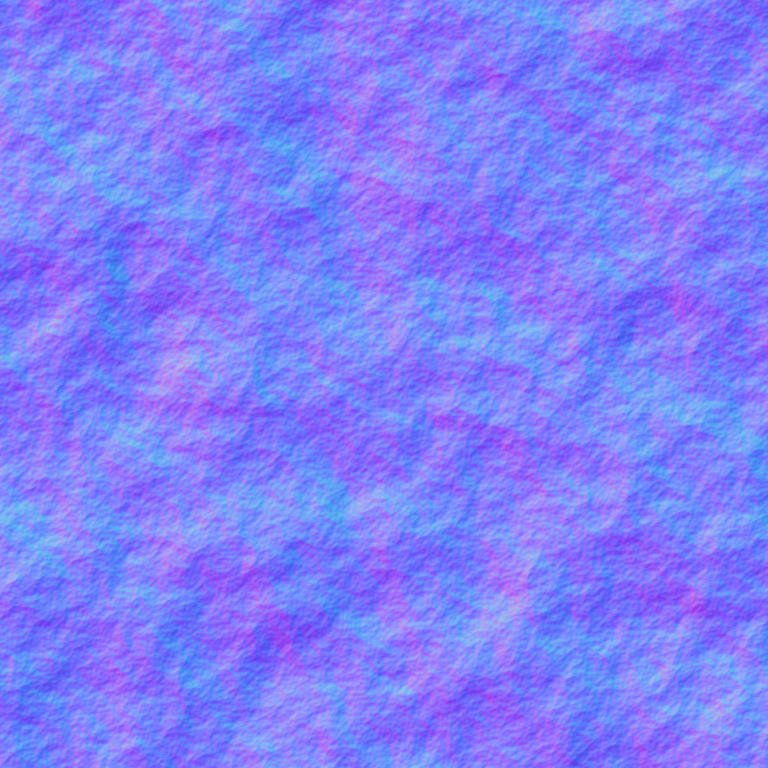
This texture map is drawn by a WebGL 1 fragment shader. Its source:

```glsl
precision highp float;

uniform vec2 u_resolution;

const float FOLD_ANGLE = 0.72;     // direction of the folds, radians
const float COARSE_SQUASH = 1.05;  // frequency along folds relative to across, first octave
const float FINE_SQUASH = 0.90;    // the same for the last octave
const float BASE_FREQUENCY = 4.5;  // cells across the canvas in the first octave
const float LACUNARITY = 1.85;
const float OCTAVE_SLOPE = 0.098;  // steepness given by the first octave
const float SLOPE_GAIN = 1.015;    // steepness kept from octave to octave
const float LATTICE_TURN = 1.9;    // turn of the lattice between octaves
const float CREASE_WARP = 0.4;     // how far coarse slopes bend finer octaves
const vec2 TILT_STRENGTH = vec2(0.96, 1.04);
const int OCTAVES = 7;

mat2 rotation(float angle) {
  float c = cos(angle), s = sin(angle);
  return mat2(c, s, -s, c);
}

// Unit vector in a random direction for one lattice point
vec2 latticeGradient(vec2 cell) {
  vec3 q = fract(vec3(cell.xyx) * vec3(0.1031, 0.1030, 0.0973));
  q += dot(q, q.yzx + 33.33);
  float angle = 6.28318 * fract((q.x + q.y) * q.z);
  return vec2(cos(angle), sin(angle));
}

// Analytic slope of gradient noise
vec2 noiseSlope(vec2 p) {
  vec2 cell = floor(p);
  vec2 f = p - cell;
  vec2 u = f * f * f * (f * (f * 6.0 - 15.0) + 10.0);
  vec2 du = 30.0 * f * f * (f * (f - 2.0) + 1.0);

  vec2 ga = latticeGradient(cell);
  vec2 gb = latticeGradient(cell + vec2(1.0, 0.0));
  vec2 gc = latticeGradient(cell + vec2(0.0, 1.0));
  vec2 gd = latticeGradient(cell + vec2(1.0, 1.0));
  float a = dot(ga, f);
  float b = dot(gb, f - vec2(1.0, 0.0));
  float c = dot(gc, f - vec2(0.0, 1.0));
  float d = dot(gd, f - vec2(1.0, 1.0));

  vec2 blended = mix(mix(ga, gb, u.x), mix(gc, gd, u.x), u.y);
  return blended + du * (u.yx * (a - b - c + d) + vec2(b, c) - a);
}

// Sum of octaves of similar steepness, the finer ones drawn out along the folds
vec2 surfaceSlope(vec2 p, float canvasSize) {
  vec2 total = vec2(0.0);
  float frequency = BASE_FREQUENCY;
  float steepness = OCTAVE_SLOPE;
  mat2 foldAxes = rotation(FOLD_ANGLE);

  for (int i = 0; i < OCTAVES; i++) {
    float octave = float(i + 1);
    float fineness = float(i) / float(OCTAVES - 1);
    vec2 stretch = vec2(mix(COARSE_SQUASH, FINE_SQUASH, fineness), 1.0);
    mat2 lattice = rotation(LATTICE_TURN * octave);
    vec2 bent = p * frequency + total * CREASE_WARP;
    vec2 local = lattice * ((bent * foldAxes) * stretch);
    vec2 slope = noiseSlope(local + 17.3 * octave) * lattice;

    // Fade cells too small to be drawn cleanly
    float visible = smoothstep(1.0, 2.5, canvasSize / frequency);
    total += foldAxes * (slope * stretch) * steepness * visible;

    frequency *= LACUNARITY;
    steepness *= SLOPE_GAIN;
  }
  return total;
}

void main() {
  float canvasSize = min(u_resolution.x, u_resolution.y);
  vec2 p = gl_FragCoord.xy / canvasSize;

  // Encode the surface normal as colour, with green pointing down
  vec2 slope = surfaceSlope(p, canvasSize) * TILT_STRENGTH;
  vec3 normal = normalize(vec3(-slope.x, slope.y, 1.0));
  gl_FragColor = vec4(normal * 0.5 + 0.5, 1.0);
}
```
